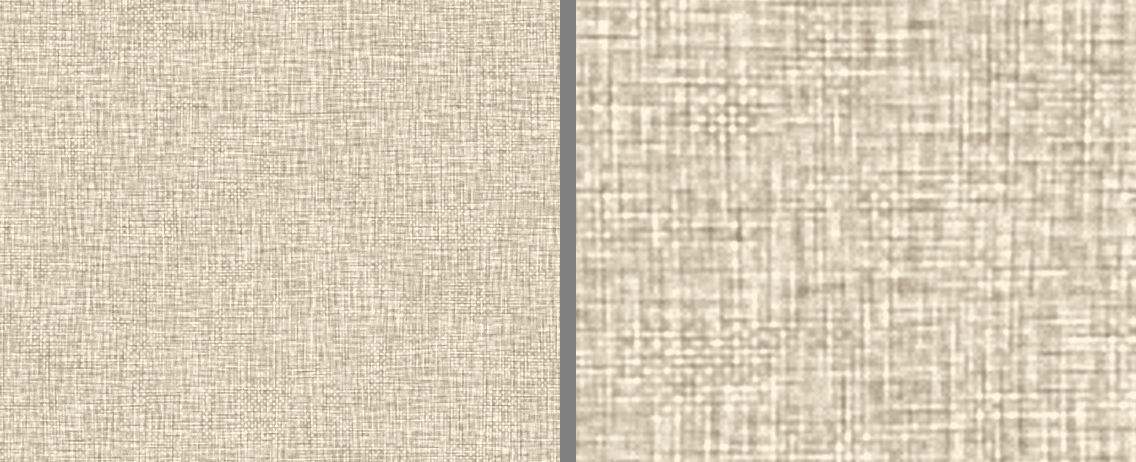
Left, the full canvas; right, a detail of the centre.
This texture is drawn by a WebGL 1 fragment shader. Its source:

```glsl
precision highp float;
// Natural linen cloth: fine irregular warp and weft threads in warm beige.

uniform vec2 u_resolution;

#define THREADS 145.0        // threads per canvas height
#define STREAK_LONG 14.0     // long streaks per canvas height
#define STREAK_SHORT 52.0    // short streaks per canvas height
#define STREAK_CONTRAST 1.0
#define GRID_CONTRAST 0.11
#define DOT_CONTRAST 0.12
#define GRAIN_CONTRAST 0.38
#define CLOUD_CONTRAST 0.08
#define MEAN_TONE 0.573
#define SHADE_COLOR vec3(0.71, 0.655, 0.57)
#define LIGHT_COLOR vec3(0.97, 0.93, 0.85)

const float PI = 3.14159;

float hash(vec2 cell) {
  vec3 h = fract(cell.xyx * 0.1031);
  h += dot(h, h.yzx + 33.33);
  return fract((h.x + h.y) * h.z);
}

// Smooth value noise, centred on zero
float noise(vec2 p) {
  vec2 cell = floor(p);
  vec2 f = fract(p);
  f = f * f * (3.0 - 2.0 * f);
  float low = mix(hash(cell), hash(cell + vec2(1.0, 0.0)), f.x);
  float high = mix(hash(cell + vec2(0.0, 1.0)), hash(cell + 1.0), f.x);
  return mix(low, high, f.y) - 0.5;
}

// Stretched noise that swings light to dark from one thread to the next
float streak(float across, float along) {
  float here = noise(vec2(across, along));
  float beside = noise(vec2(across + 2.0, along));
  return 0.92 * here - 0.4 * beside;
}

// Uneven yarn: narrow across the thread, stretched along it
float yarn(float across, float along, float seed) {
  float fine = across * THREADS * 2.0 + seed;
  return 0.42 * streak(fine, along * STREAK_LONG + seed)
       + 0.6 * streak(fine + seed, along * STREAK_SHORT);
}

void main() {
  vec2 p = gl_FragCoord.xy / u_resolution.y;

  // Threads drift slightly from a straight course
  vec2 drift = vec2(noise(p * vec2(18.0, 5.0) + 11.0),
                    noise(p * vec2(5.0, 18.0) + 47.0));
  vec2 thread = p * THREADS + 0.9 * drift;
  vec2 cloth = thread / THREADS;

  // Streaks of both thread directions
  float streaks = yarn(cloth.x, cloth.y, 131.0) + yarn(cloth.y, cloth.x, 277.0);

  // Gaps between threads, each direction standing out in its own bands
  vec2 band = vec2(noise(p * vec2(40.0, 12.0) + 71.0),
                   noise(p * vec2(12.0, 40.0) + 93.0));
  vec2 gapStrength = clamp(1.0 + 2.6 * band, 0.15, 2.0);
  float grid = dot(cos(2.0 * PI * thread), gapStrength);

  // Over-under dots, stronger where both directions stand out
  vec2 crossing = cos(PI * thread);
  float dots = crossing.x * crossing.y * gapStrength.x * gapStrength.y;

  // Fibre grain and broad uneven shading
  float grain = noise(p * THREADS * 2.6 + 19.0);
  float cloud = noise(p * vec2(9.0, 14.0) + 5.0);

  float tone = MEAN_TONE
             + STREAK_CONTRAST * streaks
             + GRID_CONTRAST * grid
             + DOT_CONTRAST * dots
             + GRAIN_CONTRAST * grain
             + CLOUD_CONTRAST * cloud;
  tone = clamp(tone, -0.35, 1.12);

  gl_FragColor = vec4(mix(SHADE_COLOR, LIGHT_COLOR, tone), 1.0);
}
```
